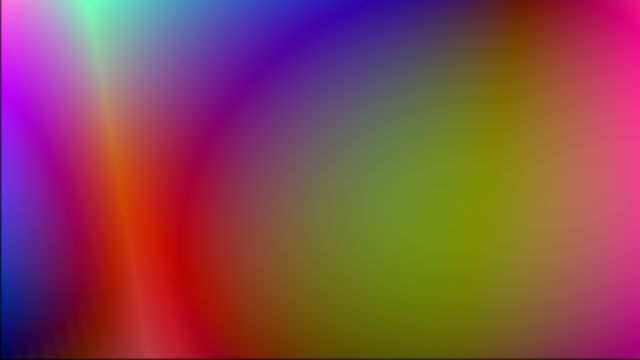
Reproduce this background procedurally as a Shadertoy shader.

```glsl
// Soft folded colour field: each channel is a smooth signed surface whose
// absolute value leaves dark creases. A slanted ridge near the left splits
// the broad main field from a violet strip blended towards the left edge.

#define RIDGE_TOP 0.245     // ridge position at the top, in canvas heights
#define RIDGE_SLANT 0.17    // drift of the ridge to the right going down
#define FOLD_SOFTNESS 0.015 // rounding of the creases
#define OUTER_GREEN 0.88    // strength of green outside its oval
#define BLUE_WIDTH 0.694    // reach of the blue slope left of its crease
#define RIPPLE 0.014        // strength of the faint stripes
#define BORDER 0.008        // width of the dark rim

// Valley with different steepness on its two sides
float redField(float x, float depth) {
    float side = x - 1.042;
    float steepness = side > 0.0 ? 1.32 - 0.79 * depth : 0.37 + 0.885 * depth;
    float sag = depth - 0.625;
    float rise = steepness * side * side;
    if (side < 0.0) rise = min(rise, 0.37);
    return 0.435 - 0.62 * sag * sag + rise;
}

// Tilted oval dome, negative outside the oval
float greenField(float x, float depth) {
    vec2 d = vec2(x - 1.238, depth - 0.59);
    float dome = 0.57 - 1.07 * d.x * d.x - 1.39 * d.y * d.y - 0.366 * d.x * d.y;
    return dome < 0.0 ? dome * OUTER_GREEN : dome;
}

// Rounded slope left of a leaning crease, straight slope right of it
float blueField(float x, float depth) {
    float toCrease = 1.458 - 0.21 * depth - x;
    if (toCrease < 0.0) return toCrease * (1.69 - 0.8 * depth);
    float height = 0.745 - 0.78 * depth;
    height -= 0.85 * max(0.0, 0.694 - x) * smoothstep(0.19, 0.5, depth);
    float falloff = 1.0 - min(toCrease / BLUE_WIDTH, 1.0);
    return height * (1.0 - falloff * falloff);
}

vec3 mainField(float x, float depth) {
    return vec3(redField(x, depth), greenField(x, depth), blueField(x, depth));
}

// Signed colour along the left edge, from pink through violet to navy
vec3 leftEdgeColour(float depth) {
    return vec3(max(1.05 - 1.25 * depth, 0.0),
                0.43 + depth * (1.7 * depth - 2.1),
                0.9 + depth * (0.7 - 1.3 * depth));
}

vec3 softAbs(vec3 v) {
    return sqrt(v * v + FOLD_SOFTNESS * FOLD_SOFTNESS);
}

void mainImage(out vec4 fragColor, in vec2 fragCoord) {
    vec2 p = fragCoord / iResolution.y;
    float depth = 1.0 - p.y;
    float ridge = RIDGE_TOP + RIDGE_SLANT * depth;

    // Main field, held at its ridge value across the left strip
    vec3 field = mainField(max(p.x, ridge), depth);

    // Left strip
    float across = clamp(p.x / ridge, 0.0, 1.0);
    if (across < 1.0) {
        field.g = abs(field.g);
        vec3 edge = leftEdgeColour(depth);
        vec3 blend = vec3(across, pow(across, 1.4), across);
        field = mix(edge, field, blend);
        field += RIPPLE * sin((p.x - 0.25 * depth) * 150.0) * (1.0 - across) * depth;
    }

    // Fold the signed fields and darken the rim
    vec3 colour = clamp(softAbs(field), 0.0, 1.0);
    float rim = smoothstep(-0.002, BORDER, p.x) * smoothstep(-0.002, BORDER, p.y);
    colour *= mix(0.2, 1.0, rim);
    fragColor = vec4(colour, 1.0);
}
```
